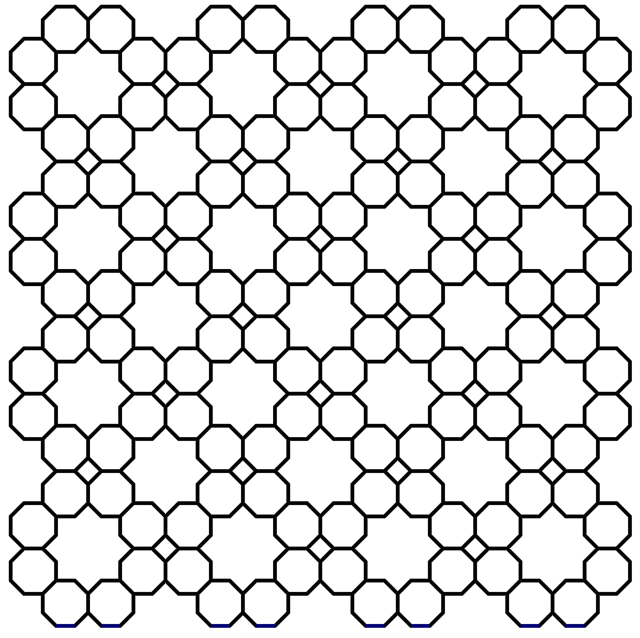
A WebGL 1 fragment shader for this pattern:

```glsl
precision highp float;

uniform vec2 u_resolution;

// Lengths are fractions of the canvas width
#define GRID_CENTRE vec2(0.5005, 0.5027)
#define RING_PERIOD 0.2419
#define RINGS_PER_SIDE 4.0
#define LINE_WIDTH 0.0059
#define EDGE_SOFTNESS 0.75
#define PAPER_COLOUR vec3(1.0)
#define INK_COLOUR vec3(0.012)
#define BASE_EDGE_COLOUR vec3(0.0, 0.0, 0.45)

const float SQRT2 = 1.41421356;
const float TAN_22_5 = SQRT2 - 1.0;

// Signed distance to a regular octagon with flat top and sides
float octagonDistance(vec2 p, float apothem) {
  p = abs(p);
  if (p.y > p.x) p = p.yx;
  vec2 diagonal = vec2(1.0) / SQRT2;
  float halfSide = apothem * TAN_22_5;
  // Fold about the bisector so that only the right-hand side remains
  vec2 bisector = vec2(-sin(radians(22.5)), cos(radians(22.5)));
  p -= 2.0 * max(dot(p, bisector), 0.0) * bisector;
  vec2 nearest = vec2(apothem, clamp(p.y, -halfSide, halfSide));
  return length(p - nearest) * sign(p.x - apothem);
}

// Offset from the centre of the closest ring in the finite grid
vec2 ringOffset(vec2 p) {
  float halfCount = 0.5 * RINGS_PER_SIDE;
  vec2 cell = clamp(floor(p / RING_PERIOD), -halfCount, halfCount - 1.0);
  return p - (cell + 0.5) * RING_PERIOD;
}

void main() {
  float pixel = 1.0 / u_resolution.x;
  vec2 gridPoint = gl_FragCoord.xy * pixel - GRID_CENTRE;

  // Eight touching octagons per ring, reduced to one by symmetry
  float apothem = RING_PERIOD / (4.0 + 2.0 * SQRT2);
  vec2 local = abs(ringOffset(gridPoint));
  vec2 folded = local.x > local.y ? local : local.yx;
  vec2 octagonCentre = apothem * vec2(1.0 + SQRT2, 1.0);
  float outline = abs(octagonDistance(folded - octagonCentre, apothem));

  // Antialiased stroke
  float softness = EDGE_SOFTNESS * pixel;
  float halfWidth = 0.5 * LINE_WIDTH;
  float ink = 1.0 - smoothstep(halfWidth - softness, halfWidth + softness, outline);

  // Blue flat sides along the lowest row
  float gridBottom = -0.5 * RINGS_PER_SIDE * RING_PERIOD;
  float alongSide = abs(local.x - apothem) - apothem * TAN_22_5;
  float onBase = 1.0 - smoothstep(-softness, softness, alongSide);
  onBase *= 1.0 - smoothstep(-softness, softness, gridPoint.y - gridBottom - LINE_WIDTH);
  vec3 inkColour = mix(INK_COLOUR, BASE_EDGE_COLOUR, onBase);

  gl_FragColor = vec4(mix(PAPER_COLOUR, inkColour, ink), 1.0);
}
```
